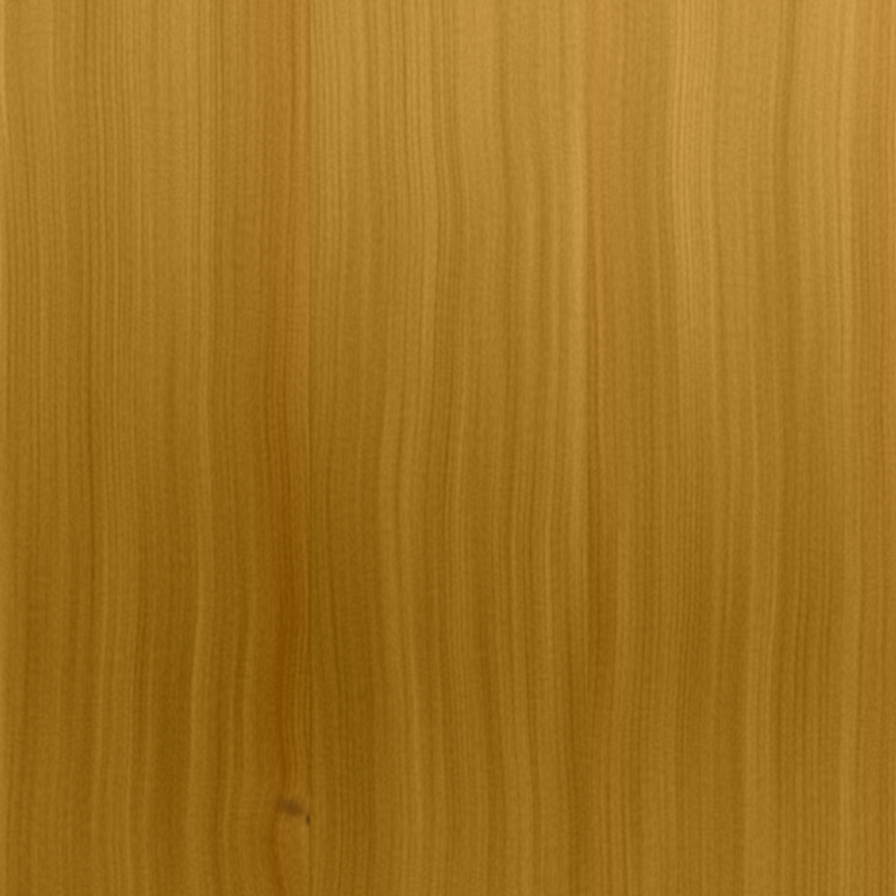
Reproduce this texture procedurally as a WebGL 1 fragment shader.

```glsl
precision highp float;
// Three upright boards of honey-coloured softwood with fine growth rings.
// Stretched gradient noise makes bands and fibres on a slowly bent grain axis;
// soft light falls from the top right, and a small knot sits by the first seam.
uniform vec2 u_resolution;

#define RING_COUNT 128.0
#define RING_DEPTH 0.15
#define BAND_DEPTH 0.22
#define FIBRE_DEPTH 0.20
#define PORE_DEPTH 0.15
#define GRAIN_BEND 0.018
#define LIGHT_BASE -0.01
#define LIGHT_TOP 0.68
#define LIGHT_RIGHT 0.30
#define SEAM_LEFT 0.346
#define SEAM_RIGHT 0.656
#define KNOT vec2(0.326, 0.098)

const vec3 DARK_HONEY = vec3(0.53, 0.36, 0.045);
const vec3 PALE_HONEY = vec3(0.77, 0.59, 0.27);
const vec3 RED_TINT = vec3(0.012, -0.014, -0.006);
const vec3 KNOT_BROWN = vec3(0.33, 0.18, 0.02);

vec2 hashGradient(vec2 cell) {
  float angle = 6.2832 * fract(sin(dot(cell, vec2(127.1, 311.7))) * 43758.55);
  return vec2(cos(angle), sin(angle));
}

float gradientNoise(vec2 p) {
  vec2 cell = floor(p);
  vec2 f = p - cell;
  vec2 w = f * f * f * (f * (f * 6.0 - 15.0) + 10.0);
  float a = dot(hashGradient(cell), f);
  float b = dot(hashGradient(cell + vec2(1.0, 0.0)), f - vec2(1.0, 0.0));
  float c = dot(hashGradient(cell + vec2(0.0, 1.0)), f - vec2(0.0, 1.0));
  float d = dot(hashGradient(cell + 1.0), f - 1.0);
  return mix(mix(a, b, w.x), mix(c, d, w.x), w.y);
}

float bump(float x, float centre, float width) {
  float d = (x - centre) / width;
  return exp(-d * d);
}

// Grain axis: wavers along the board and is pushed aside by the knot
float grainAxis(vec2 p, float seed) {
  float axis = p.x + GRAIN_BEND * gradientNoise(vec2(p.x * 1.6 + seed, p.y * 2.6 + 0.4));
  axis += 0.004 * gradientNoise(vec2(p.x * 4.0 + seed, p.y * 8.0));
  vec2 away = (p - KNOT) / vec2(0.06, 0.05);
  float nearKnot = exp(-dot(away, away)) * step(seed, 5.0);
  return axis - 0.015 * nearKnot * away.y;
}

// Brightness of one board, around zero
float boardTone(vec2 p, float seed) {
  float g = grainAxis(p, seed);
  float tone = BAND_DEPTH * gradientNoise(vec2(g * 19.0 + seed, p.y * 0.7 + 0.3));
  tone += 0.8 * BAND_DEPTH * gradientNoise(vec2(g * 60.0 + seed, p.y * 1.2 + 0.2));
  tone += FIBRE_DEPTH * gradientNoise(vec2(g * 120.0 + seed, p.y * 2.0 + 0.05));
  tone += 0.7 * FIBRE_DEPTH * gradientNoise(vec2(g * 210.0 + seed, p.y * 5.0));

  float phase = g * RING_COUNT + 1.8 * gradientNoise(vec2(g * 16.0 + seed, p.y * 0.4 + 0.2));
  float ring = pow(0.5 + 0.5 * cos(6.2832 * phase), 2.0);
  float clarity = smoothstep(-0.4, 0.4, gradientNoise(vec2(g * 11.0 + seed + 40.5, p.y * 1.4 + 0.3)));
  return tone + RING_DEPTH * (0.375 - ring) * clarity;
}

// Lamp light: brightest at the top right, dimmest low on the left
float lampLight(vec2 p) {
  float rise = smoothstep(0.2, 1.1, p.y);
  float foot = 1.0 - smoothstep(0.0, 0.3, p.y);
  return LIGHT_BASE + LIGHT_TOP * rise + LIGHT_RIGHT * p.x + 0.10 * foot;
}

// Short flecks across the grain and fine pores
float surfaceTexture(vec2 p) {
  float sway = 0.03 * gradientNoise(p * 11.0);
  float flecks = gradientNoise(vec2(p.x * 70.0, (p.y + sway) * 120.0));
  float pores = gradientNoise(vec2(p.x * 233.0 + 5.3, (p.y + sway) * 171.0));
  return PORE_DEPTH * (0.4 * flecks + pores);
}

void main() {
  vec2 p = gl_FragCoord.xy / u_resolution;
  float soft = max(1.0 / u_resolution.x, 0.0015);
  float pastLeft = smoothstep(-soft, soft, p.x - SEAM_LEFT);
  float pastRight = smoothstep(-soft, soft, p.x - SEAM_RIGHT);

  // Boards, blended softly at the seams
  float tone = mix(boardTone(p, 3.7), boardTone(p, 21.4), pastLeft);
  tone = mix(tone, boardTone(p, 58.9), pastRight);
  tone += lampLight(p) + surfaceTexture(p);

  // Pale sapwood streaks and worn outer edges
  float bent = grainAxis(p, 3.7);
  float streakFade = smoothstep(0.2, 0.45, p.y) * (1.0 - 0.6 * smoothstep(0.75, 0.95, p.y));
  tone += 0.14 * bump(bent, 0.167, 0.0035);
  tone += 0.24 * bump(p.x, 0.642, 0.01) * streakFade * (1.0 - pastRight);
  tone += 0.25 * bump(p.x, 0.0, 0.007) + 0.14 * bump(p.x, 1.0, 0.012);

  // Ruddy heartwood beside the seams and at the right edge
  float ruddy = bump(bent, 0.318, 0.038) * (1.0 - pastLeft);
  float blush = bump(p.x, 0.67, 0.03) * pastRight + bump(p.x, 0.985, 0.025);
  tone -= 0.17 * ruddy + 0.05 * blush;
  tone -= 0.2 * bump(p.x, SEAM_LEFT, 0.002) + 0.05 * bump(p.x, SEAM_RIGHT, 0.002);

  vec3 colour = mix(DARK_HONEY, PALE_HONEY, clamp(tone, -0.2, 1.2));
  colour += RED_TINT * (ruddy + 0.6 * blush);

  // Knot: pale halo, brown eye and a dark chip at the seam
  vec2 k = p - KNOT;
  k.y += 0.25 * k.x + 0.006 * gradientNoise(p * 70.0);
  float halo = exp(-dot(k / vec2(0.055, 0.03), k / vec2(0.055, 0.03)));
  float eye = exp(-dot(k / vec2(0.017, 0.009), k / vec2(0.017, 0.009)));
  float chip = bump(p.x, SEAM_LEFT - 0.002, 0.003) * bump(p.y, 0.085, 0.006);
  float onBoard = 1.0 - pastLeft;
  colour += 0.025 * halo * onBoard;
  colour = mix(colour, KNOT_BROWN, (0.55 * eye + 0.7 * chip) * onBoard);

  gl_FragColor = vec4(clamp(colour, 0.0, 1.0), 1.0);
}
```
